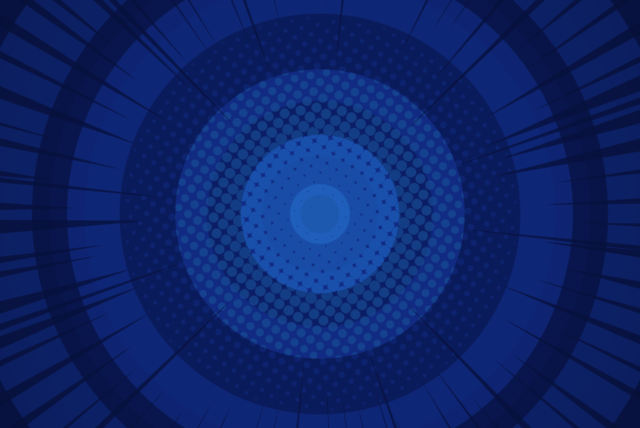
This background is drawn by a Shadertoy shader. Its source:

```glsl
#define CENTER_GLOW vec3(0.12, 0.37, 0.73)
#define DOT_BLUE    vec3(0.095, 0.30, 0.65)
#define RING_BLUE   vec3(0.066, 0.165, 0.51)
#define BASE_BLUE   vec3(0.052, 0.135, 0.425)
#define DEEP_BLUE   vec3(0.040, 0.105, 0.355)
#define NAVY        vec3(0.032, 0.080, 0.285)
#define RAY_NAVY    vec3(0.027, 0.065, 0.240)
#define DOT_CELL    0.0268
#define DOT_ANGLE   0.60
#define RAY_COUNT   76.0

const float TAU = 6.2831853;

float hash(float n) {
    return fract(sin(n * 127.1 + 3.7) * 4375.85);
}

// Coverage of the region below an edge, softened over one pixel
float inside(float distanceToEdge, float pixel) {
    return 1.0 - smoothstep(-pixel, pixel, distanceToEdge);
}

// Thin wedge that starts at tip and widens outward
float wedge(float r, float angle, float direction, float tip, float slope, float pixel) {
    float turn = mod(angle - direction + 0.5 * TAU, TAU) - 0.5 * TAU;
    float halfWidth = slope * (r - tip);
    return inside(abs(turn) * r - halfWidth, pixel) * smoothstep(0.0, 0.03, r - tip);
}

// Flat concentric bands, painted from the outside in
vec3 rings(float r, float pixel) {
    vec3 color = mix(NAVY, BASE_BLUE * 0.97, inside(r - 0.842, pixel));
    color = mix(color, NAVY, inside(r - 0.673, pixel));
    color = mix(color, NAVY * 1.08, inside(r - 0.632, pixel));
    color = mix(color, BASE_BLUE * 1.05, inside(r - 0.591, pixel));
    color = mix(color, BASE_BLUE * 1.09, inside(r - 0.550, pixel));
    color = mix(color, DEEP_BLUE, inside(r - 0.468, pixel));
    color = mix(color, RING_BLUE, inside(r - 0.338, pixel));
    color = mix(color, DEEP_BLUE * 1.12, inside(r - 0.264, 0.004));
    return mix(color, RING_BLUE, inside(r - 0.185, pixel));
}

// Rotated halftone grid whose dots swell and merge toward the middle
float halftone(vec2 p, float r, float pixel) {
    float c = cos(DOT_ANGLE), s = sin(DOT_ANGLE);
    vec2 cell = fract(mat2(c, s, -s, c) * p / DOT_CELL) - 0.5;
    float radius = 0.77 - 1.35 * r;
    // Neighbouring dots overlap, so the nearest centre is sufficient
    return inside(length(cell) - radius, pixel / DOT_CELL) * inside(r - 0.460, 0.01);
}

vec3 dotColor(float r, float pixel) {
    vec3 color = mix(BASE_BLUE * 1.02, DOT_BLUE * 0.86, inside(r - 0.338, pixel));
    color = mix(color, DOT_BLUE * 0.80, inside(r - 0.264, 0.004));
    color = mix(color, DOT_BLUE * 1.04, inside(r - 0.185, pixel));
    color = mix(color, DOT_BLUE, inside(r - 0.135, pixel));
    color = mix(color, CENTER_GLOW, inside(r - 0.070, pixel));
    return mix(color, CENTER_GLOW * 0.94, inside(r - 0.045, pixel));
}

float speedLines(float r, float angle, float pixel) {
    float rays = 0.0;

    // Long rays repeat every quarter turn
    for (int i = 0; i < 4; i++) {
        float quarter = float(i) * 0.25 * TAU;
        rays = max(rays, wedge(r, angle, quarter + 0.34, 0.33, 0.016, pixel));
        rays = max(rays, wedge(r, angle, quarter + 0.77, 0.285, 0.016, pixel));
        rays = max(rays, wedge(r, angle, quarter + 1.465, 0.345, 0.014, pixel));
    }

    // Short rays, jittered in their sectors and broader at the sides
    float sector = floor(angle / TAU * RAY_COUNT);
    for (float k = -1.0; k <= 1.0; k++) {
        float id = mod(sector + k, RAY_COUNT);
        float direction = (id + 0.25 + 0.5 * hash(id)) / RAY_COUNT * TAU;
        float tip = mix(0.40, 0.62, hash(id + 91.0));
        float side = abs(cos(direction));
        float slope = mix(0.012, 0.044, side * side) * mix(0.5, 1.1, hash(id + 47.0));
        rays = max(rays, wedge(r, angle, direction, tip, slope, pixel));
    }
    return rays;
}

void mainImage(out vec4 fragColor, in vec2 fragCoord) {
    float pixel = 1.0 / iResolution.y;
    vec2 p = (fragCoord - 0.5 * iResolution.xy) * pixel;
    float r = length(p);
    float angle = mod(atan(p.y, p.x), TAU);

    vec3 color = rings(r, pixel);
    color = mix(color, dotColor(r, pixel), halftone(p, r, pixel));
    color = mix(color, RAY_NAVY, 0.80 * speedLines(r, angle, pixel));

    // Gentle darkening toward the corners
    color *= 1.0 - 0.12 * smoothstep(0.55, 0.95, r);
    fragColor = vec4(color, 1.0);
}
```
